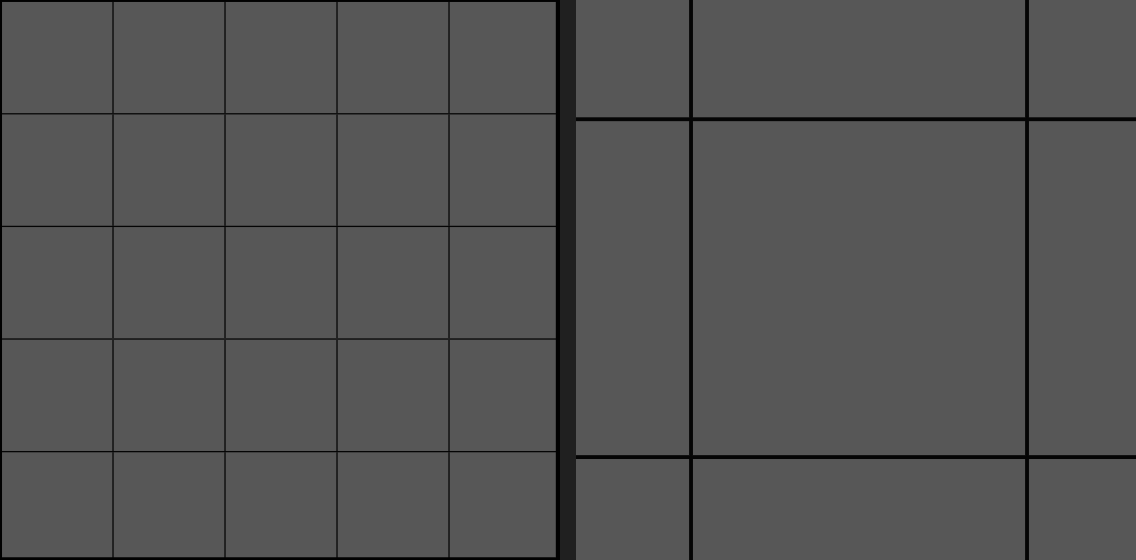
Left, the full canvas; right, a detail of the centre.
A WebGL 2 fragment shader for this pattern:

```glsl
#version 300 es
precision highp float;

uniform vec2 u_resolution;
out vec4 fragColor;

const vec3 TILE_GREY = vec3(0.34);
const vec3 JOINT_BLACK = vec3(0.02);
const vec3 FRAME_BLACK = vec3(0.005);

const vec2 TILE_PITCH = vec2(0.2, 0.2011);
const vec2 GRID_ORIGIN = vec2(0.0018, -0.0076);
const float JOINT_WIDTH = 0.0023;

// Frame inner corners: lower left and upper right
const vec2 FRAME_MIN = vec2(0.0036, 0.0049);
const vec2 FRAME_MAX = vec2(0.9925, 0.9967);

// Distance on each axis to the nearest grid line
vec2 gridDistance(vec2 p, vec2 origin, vec2 pitch) {
    vec2 cell = fract((p - origin) / pitch + 0.5) - 0.5;
    return abs(cell) * pitch;
}

// Signed distance to an axis-aligned box, negative inside
float boxDistance(vec2 p, vec2 lower, vec2 upper) {
    vec2 d = max(lower - p, p - upper);
    return max(d.x, d.y);
}

// Pixel coverage of the region where the signed distance is negative
float coverage(float signedDistance, float pixel) {
    return clamp(0.5 - signedDistance / pixel, 0.0, 1.0);
}

void main() {
    float side = min(u_resolution.x, u_resolution.y);
    vec2 p = gl_FragCoord.xy / u_resolution;
    float pixel = 1.0 / side;

    // Thin joints between tiles
    vec2 lineDistance = gridDistance(p, GRID_ORIGIN, TILE_PITCH);
    float jointDistance = min(lineDistance.x, lineDistance.y) - 0.5 * JOINT_WIDTH;
    vec3 color = mix(TILE_GREY, JOINT_BLACK, coverage(jointDistance, pixel));

    // Uneven dark frame
    float tileArea = coverage(boxDistance(p, FRAME_MIN, FRAME_MAX), pixel);
    color = mix(FRAME_BLACK, color, tileArea);

    fragColor = vec4(color, 1.0);
}
```
